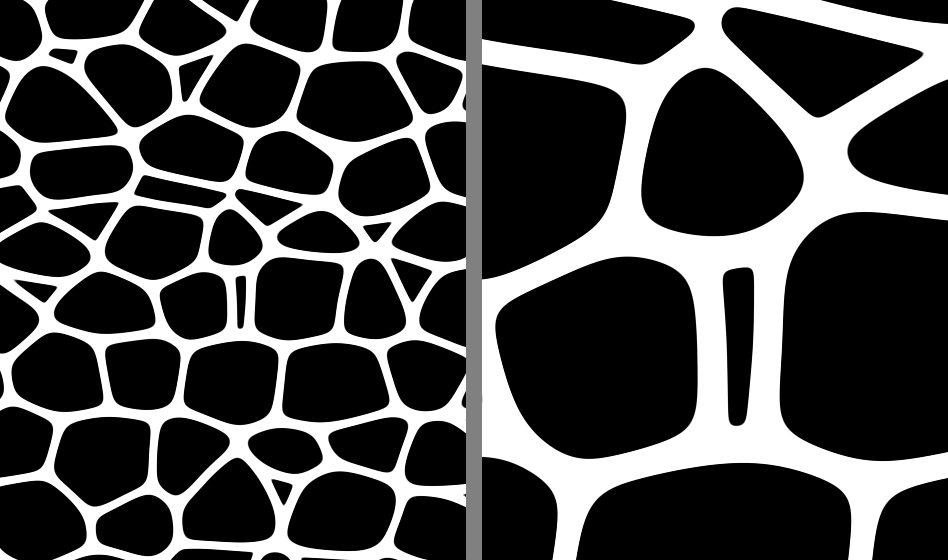
Left, the full canvas; right, a detail of the centre.
This pattern is drawn by a WebGL 1 fragment shader. Its source:

```glsl
precision highp float;
// Dry stone wall: black rounded stones parted by white joints.
// Stones are cells of a weighted Voronoi diagram over staggered rows, with
// small wedge stones at some junctions; a soft minimum rounds the corners.
uniform vec2 u_resolution;

#define GRID vec2(6.0, 7.8)    // stones per canvas height, across and up
#define JITTER 0.52            // scatter of the stone centres
#define SIZE_SPREAD 0.30       // variation of stone size
#define WEDGE_CHANCE 0.42      // share of junctions with a wedge stone
#define WEDGE_WEIGHT -0.13     // lower makes wedges smaller
#define HALF_JOINT 0.0072      // half the joint width
#define STONE_ROUND 0.0085     // corner softness of stones
#define WEDGE_ROUND 0.0025     // corner softness of wedges
#define WARP 0.009             // bend of the joints
#define STONE_COLOR vec3(0.0)
#define JOINT_COLOR vec3(1.0)

vec2 hash2(vec2 p) {
  vec3 q = fract(vec3(p.xyx) * vec3(0.1031, 0.1030, 0.0973));
  q += dot(q, q.yzx + 33.33);
  return fract((q.xx + q.yz) * q.zy);
}

vec2 noise2(vec2 p) {
  vec2 i = floor(p), f = fract(p);
  f = f * f * (3.0 - 2.0 * f);
  vec2 low = mix(hash2(i), hash2(i + vec2(1.0, 0.0)), f.x);
  vec2 high = mix(hash2(i + vec2(0.0, 1.0)), hash2(i + 1.0), f.x);
  return mix(low, high, f.y) - 0.5;
}

// Centre (xy) and weight (z) of a cell's main stone (kind 0) or wedge (kind 1)
vec3 seedOf(vec2 cell, float kind) {
  vec2 base = cell + 0.5 + vec2(0.5 * mod(cell.y, 2.0), 0.0);
  vec2 scatter = hash2(cell + 17.0 + 51.0 * kind) - 0.5;
  vec2 pick = hash2(cell + 131.0 + 37.0 * kind);
  if (kind < 0.5) {
    return vec3(base + JITTER * scatter, SIZE_SPREAD * (pick.x - 0.5));
  }
  float weight = pick.x < WEDGE_CHANCE ? WEDGE_WEIGHT : -20.0;
  return vec3(base + vec2(0.5, 0.375) + 0.25 * scatter, weight);
}

float power(vec2 p, vec3 seed) {
  vec2 d = p - seed.xy;
  return dot(d, d) - seed.z;
}

// Rounded distance from p to the border of its stone, in canvas heights
float borderDistance(vec2 p) {
  vec2 home = floor(p);
  vec3 own = vec3(0.0);
  float best = 1000.0, ownKind = 0.0;

  // Find the stone that owns this point
  for (int k = 0; k < 2; k++)
  for (int y = -2; y <= 2; y++)
  for (int x = -2; x <= 2; x++) {
    vec3 seed = seedOf(home + vec2(float(x), float(y)), float(k));
    float d = power(p, seed);
    if (d < best) {
      best = d;
      own = seed;
      ownKind = float(k);
    }
  }

  // Soft minimum of the distances to all dividing lines
  float softness = mix(STONE_ROUND, WEDGE_ROUND, ownKind);
  float sum = 0.0;
  for (int k = 0; k < 2; k++)
  for (int y = -2; y <= 2; y++)
  for (int x = -2; x <= 2; x++) {
    vec3 seed = seedOf(home + vec2(float(x), float(y)), float(k));
    vec2 across = seed.xy - own.xy;
    if (dot(across, across) > 0.00001) {
      float d = 0.5 * (power(p, seed) - best) / length(across * GRID);
      sum += exp(-d / softness);
    }
  }
  return -softness * log(max(sum, 1e-20));
}

void main() {
  vec2 p = gl_FragCoord.xy / u_resolution.y;
  p += WARP * noise2(p * 11.0 + 5.0);
  float depth = borderDistance(p * GRID + 40.0) - HALF_JOINT;
  float edge = 0.6 / u_resolution.y;
  float stone = smoothstep(-edge, edge, depth);
  gl_FragColor = vec4(mix(JOINT_COLOR, STONE_COLOR, stone), 1.0);
}
```
